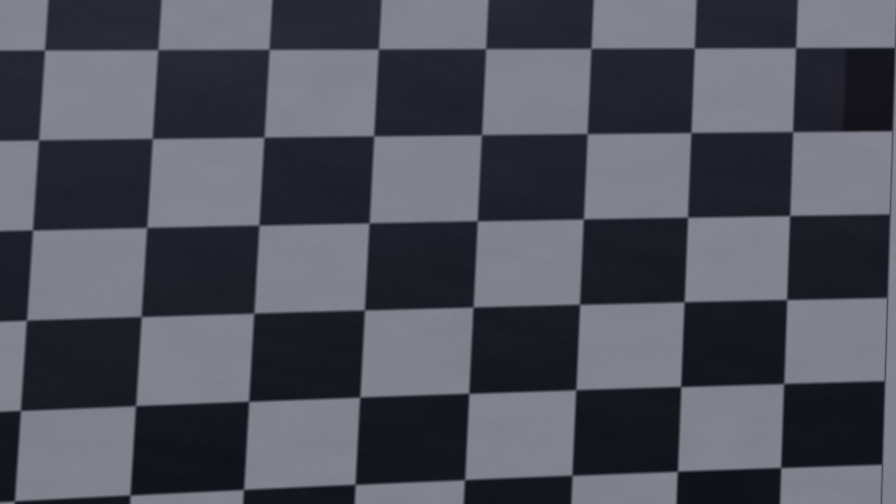
Write a WebGL 2 fragment shader that draws this pattern.

```glsl
#version 300 es
precision highp float;

uniform vec2 u_resolution;
out vec4 fragColor;

const vec3 LIGHT_TILE = vec3(0.51, 0.51, 0.56);
const vec3 DARK_DEEP = vec3(0.075, 0.075, 0.105);
const vec3 DARK_FADED = vec3(0.155, 0.155, 0.205);
const float LAST_COLUMN = 8.0;
const float EDGE_BLUR = 0.0048;

float hash21(vec2 p) {
    vec3 q = fract(vec3(p.xyx) * 0.1031);
    q += dot(q, q.yzx + 33.33);
    return fract((q.x + q.y) * q.z);
}

float valueNoise(vec2 p) {
    vec2 cell = floor(p);
    vec2 f = fract(p);
    f = f * f * (3.0 - 2.0 * f);
    float low = mix(hash21(cell), hash21(cell + vec2(1.0, 0.0)), f.x);
    float high = mix(hash21(cell + vec2(0.0, 1.0)), hash21(cell + 1.0), f.x);
    return mix(low, high, f.y);
}

// Row spacing shrinks towards the right
float rowSpacing(float x) {
    return 0.1792 - 0.01 * x + 0.0012 * x * x;
}

// Tilted board coordinates: columns rightwards, rows downwards
vec2 boardCoords(vec2 p) {
    float depth = 1.0 - p.y;
    float start = 0.0961 - 0.067 * depth;
    float width = 0.2262 + 0.0045 * depth;
    float shrink = 0.00197;
    float root = sqrt(max(width * width - 4.0 * shrink * (p.x - start), 0.0));
    float column = (width - root) / (2.0 * shrink);
    float row = (depth - 0.1004 + 0.003 * p.x) / rowSpacing(p.x);
    return vec2(column, row);
}

// +1 in even cells, -1 in odd cells, with soft transitions
float squareWave(float t, float blur) {
    float ramp = 0.5 - 2.0 * abs(fract(t * 0.5 + 0.25) - 0.5);
    return 2.0 * smoothstep(-blur, blur, ramp) - 1.0;
}

float lightMask(vec2 board, vec2 blur) {
    float checker = 0.5 + 0.5 * squareWave(board.x, blur.x) * squareWave(board.y, blur.y);
    float margin = smoothstep(-blur.x, blur.x, board.x - LAST_COLUMN);
    return max(checker, margin);
}

// Dark tiles fade upwards, each with its own tone and faint creases
vec3 darkTile(vec2 p, vec2 board) {
    vec2 cell = floor(board);
    float fade = clamp(1.15 * p.y - 0.14 * p.x, 0.0, 1.0);
    vec3 color = mix(DARK_DEEP, DARK_FADED, fade);
    color += 0.012 * (hash21(cell + 40.0) - 0.5);
    color += 0.012 * (valueNoise(vec2(p.x * 9.0, p.y * 30.0 + p.x * 5.0)) - 0.5);

    // Darker strip on the last tile of the top full row
    float inTile = step(LAST_COLUMN - 1.0, board.x) * step(0.0, board.y) * step(board.y, 1.0);
    float strip = inTile * smoothstep(7.47, 7.53, board.x);
    return color * (1.0 - 0.4 * strip);
}

vec3 lightTile(vec2 p, vec2 board) {
    float tone = 0.008 * (p.y - 0.5) + 0.008 * (hash21(floor(board) + 70.0) - 0.5);
    tone += 0.014 * (valueNoise(p * vec2(14.0, 26.0)) - 0.5);
    return LIGHT_TILE + tone;
}

void main() {
    vec2 p = gl_FragCoord.xy / u_resolution.y;
    p.x *= (16.0 / 9.0) * u_resolution.y / u_resolution.x;

    vec2 board = boardCoords(p);
    float blurSize = max(EDGE_BLUR, 1.0 / u_resolution.y);
    vec2 blur = blurSize / vec2(0.215, rowSpacing(p.x));

    vec3 color = mix(darkTile(p, board), lightTile(p, board), lightMask(board, blur));

    // Fine surface grain
    color += 0.008 * (valueNoise(p * vec2(130.0, 190.0)) - 0.5);
    fragColor = vec4(color, 1.0);
}
```
